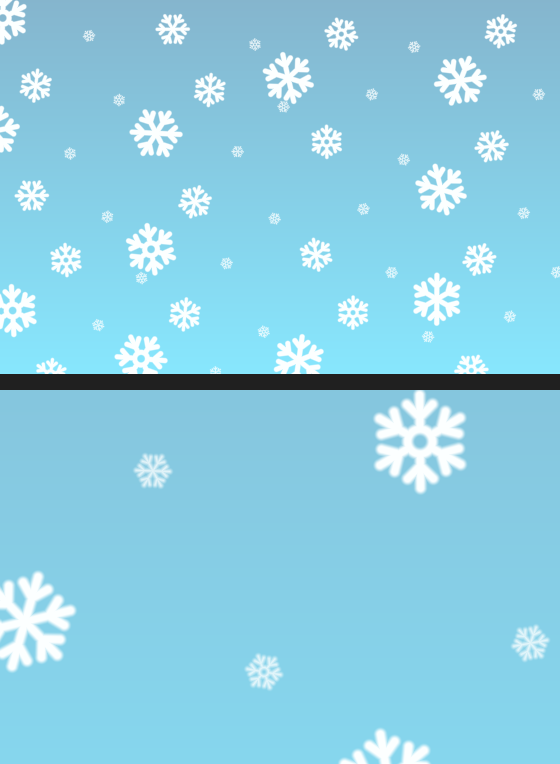
Top, the full canvas; bottom, a detail of the centre.
This pattern is drawn by a Shadertoy shader. Its source:

```glsl
const vec3 SKY_TOP = vec3(0.52, 0.71, 0.805);
const vec3 SKY_BOTTOM = vec3(0.53, 0.905, 0.995);
const vec3 SNOW = vec3(0.99, 1.0, 1.0);

// Flake counts, radii and opacities: large, medium, small
const int LARGE_COUNT = 11;
const int MEDIUM_COUNT = 16;
const int SMALL_COUNT = 27;
const float LARGE_RADIUS = 0.071;
const float MEDIUM_RADIUS = 0.046;
const float SMALL_RADIUS = 0.0165;
const float SMALL_OPACITY = 0.85;

// Flake shape, relative to its radius
const float STROKE = 0.098;
const float HUB_RADIUS = 0.24;
const float BRANCH_START = 0.47;
const vec2 BRANCH_TIP = vec2(0.72, 0.25);

const float JITTER = 0.025;
const float EDGE_MARGIN = 0.03;
const float SOFTNESS = 0.0024;
const float SECTOR = 1.0471976;
const vec2 SPREAD = vec2(0.7549, 0.5698);

vec3 hash3(float n) {
    vec3 p = fract(n * vec3(0.1031, 0.1137, 0.0973) + 0.37);
    p += dot(p, p.yzx + 19.19);
    return fract((p.xxy + p.yzz) * p.zyx);
}

float segmentDistance(vec2 p, vec2 a, vec2 b) {
    vec2 ab = b - a;
    float t = clamp(dot(p - a, ab) / dot(ab, ab), 0.0, 1.0);
    return length(p - a - ab * t);
}

// Unit snowflake: six mirrored arms with forked branches and an optional ring
float flakeDistance(vec2 p, float turn, bool ringed) {
    float r = length(p);
    float a = r > 0.0 ? atan(p.y, p.x) + turn : 0.0;
    a = abs(mod(a + 0.5 * SECTOR, SECTOR) - 0.5 * SECTOR);
    vec2 q = r * vec2(cos(a), sin(a));

    float hub = ringed ? HUB_RADIUS : 0.0;
    float d = segmentDistance(q, vec2(hub, 0.0), vec2(1.0 - STROKE, 0.0));
    d = min(d, segmentDistance(q, vec2(BRANCH_START, 0.0), BRANCH_TIP));
    if (ringed) d = min(d, abs(r - HUB_RADIUS));
    return d - STROKE;
}

void mainImage(out vec4 fragColor, in vec2 fragCoord) {
    vec2 uv = fragCoord / iResolution.y;
    vec2 canvas = vec2(iResolution.x / iResolution.y, 1.0);
    float edge = max(SOFTNESS, 0.75 / iResolution.y);

    vec3 color = mix(SKY_BOTTOM, SKY_TOP, uv.y);

    // Evenly spread flakes, largest first, each nudged and turned
    int total = LARGE_COUNT + MEDIUM_COUNT + SMALL_COUNT;
    for (int i = 0; i < total; i++) {
        bool large = i < LARGE_COUNT;
        bool small = i >= LARGE_COUNT + MEDIUM_COUNT;
        float radius = large ? LARGE_RADIUS : small ? SMALL_RADIUS : MEDIUM_RADIUS;

        float id = float(i) + 1.0;
        vec3 rnd = hash3(id);
        vec2 center = fract(0.5 + id * SPREAD) * (canvas + 2.0 * EDGE_MARGIN) - EDGE_MARGIN;
        center += (rnd.xy - 0.5) * JITTER;

        vec2 p = uv - center;
        if (length(p) > radius + 2.0 * edge) continue;

        bool ringed = fract(rnd.x * 7.0 + rnd.y * 5.0) < 0.5;
        float d = radius * flakeDistance(p / radius, rnd.z * SECTOR, ringed);
        float cover = 1.0 - smoothstep(-edge, edge, d);
        color = mix(color, SNOW, cover * (small ? SMALL_OPACITY : 1.0));
    }

    fragColor = vec4(color, 1.0);
}
```
